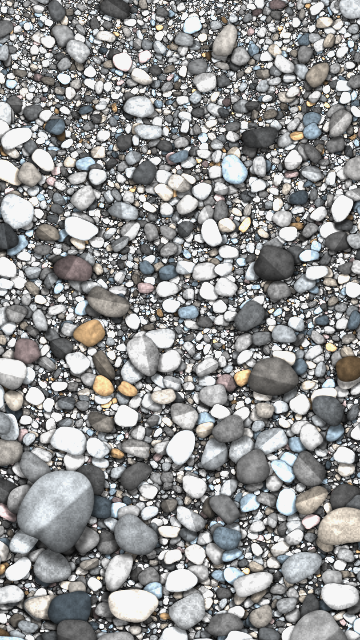
A Shadertoy shader for this texture:

```glsl
// A pebble beach receding upwards: layers of rounded stones, from grit to boulders,
// are scattered on a log-polar grid, which shrinks them towards the top without shear.
// Each stone is a warped superellipse with a domed light, mottling and a contact shadow.

const float VANISH_Y = 2.35;        // height of the vanishing point, in canvas widths
const int   LAYERS = 7;
const float FINEST_GRID = 150.0;    // cells per radian in the grit layer
const float GRID_RATIO = 0.62;      // coarsening from one layer to the next
const float DENSITY[7] = float[7](1.0, 0.9, 0.75, 0.65, 0.62, 0.3, 0.1);
const float TONE_MIN = 0.36;
const float TONE_MAX = 1.48;
const float SHADOW_WIDTH = 0.11;
const float SHADOW_LIGHT = 0.45;
const float GRAIN = 0.42;
const float WHITE_LIMIT = 0.97;
const vec3 GROUND = vec3(0.25, 0.25, 0.255);
const vec3 COOL  = vec3(0.96, 1.0, 1.03);
const vec3 PLAIN = vec3(1.0, 1.0, 1.0);
const vec3 WARM  = vec3(1.06, 1.0, 0.92);
const vec3 OCHRE = vec3(1.12, 0.92, 0.68);
const vec3 ROSE  = vec3(1.06, 0.94, 0.94);
const vec3 SLATE = vec3(0.88, 1.0, 1.09);

vec4 hash4(vec2 p) {
    vec4 q = fract(p.xyxy * vec4(0.1031, 0.1030, 0.0973, 0.1099));
    q += dot(q, q.wzxy + 33.33);
    return fract((q.xxyz + q.yzzw) * q.zywx);
}

float noise(vec2 p) {
    vec2 i = floor(p), f = fract(p);
    f = f * f * (3.0 - 2.0 * f);
    return mix(mix(hash4(i).x, hash4(i + vec2(1, 0)).x, f.x),
               mix(hash4(i + vec2(0, 1)).x, hash4(i + vec2(1, 1)).x, f.x), f.y);
}

vec3 stoneTint(float pick) {
    if (pick > 0.975) return OCHRE;
    if (pick > 0.95) return ROSE;
    if (pick > 0.87) return SLATE;
    return pick < 0.4 ? mix(COOL, PLAIN, pick / 0.4) : mix(PLAIN, WARM, smoothstep(0.6, 0.87, pick));
}

// Paints one stone over col; d is the offset from its centre in cell units
vec3 paintStone(vec3 col, vec2 d, vec4 shape, vec4 look, float size, float toneScale,
                float grain, float pixel) {
    // outline
    float turn = (shape.x + shape.y - 1.0) * 1.5;
    float c = cos(turn), s = sin(turn);
    vec2 axes = size * vec2(1.12, mix(0.62, 1.0, shape.z));
    vec2 w = vec2(c * d.x + s * d.y, c * d.y - s * d.x) / axes;
    float power = mix(2.0, 3.0, shape.w);
    float q = pow(pow(abs(w.x), power) + pow(abs(w.y), power), 1.0 / power);
    float angle = atan(w.y, w.x + 1e-5);
    q *= 1.0 + 0.07 * sin(2.0 * angle + look.x * 40.0) + 0.06 * sin(3.0 * angle + look.y * 50.0)
             + 0.025 * sin(5.0 * angle + look.z * 60.0);
    float edge = (q - 1.0) * axes.y;

    // contact shadow, deeper below the stone
    float shade = smoothstep(0.0, SHADOW_WIDTH, edge + 0.04 * clamp(-d.y / size, -1.0, 1.0));
    col *= mix(SHADOW_LIGHT, 1.0, shade);

    // domed light, brighter upper side, a broken facet on some stones
    float rim = min(q, 1.0);
    float light = mix(0.46, 1.0, sqrt(1.0 - rim * rim * rim));
    light -= 0.2 * rim * rim * clamp(d.y / size, -1.0, 1.0);
    float facet = smoothstep(-0.06, 0.06, dot(w, vec2(cos(look.w * 6.3), sin(look.w * 6.3))) - 0.15);
    light *= 1.0 - 0.28 * facet * step(0.68, look.z);

    // surface mottling
    float mottle = noise(w * 3.5 + look.xy * 90.0) - 0.5;
    float tone = mix(TONE_MIN, TONE_MAX, look.x) * toneScale;
    tone *= 1.0 + 0.3 * mottle + grain * mix(0.5, 1.0, look.w);
    vec3 stone = stoneTint(look.y) * tone * light;
    return mix(col, stone, 1.0 - smoothstep(-0.6 * pixel, 0.6 * pixel, edge));
}

void mainImage(out vec4 fragColor, in vec2 fragCoord) {
    vec2 p = fragCoord / iResolution.x;
    vec2 ray = vec2(p.x - 0.5, VANISH_Y - p.y);
    float reach = length(ray);
    vec2 ground = vec2(atan(ray.x, ray.y), log(reach));

    // fine speckle shared by the sand and the stones
    float grain = GRAIN * (0.6 * noise(p * 270.0) + 0.4 * noise(p * 130.0 + 17.0) - 0.5);
    vec3 col = GROUND * (1.0 + 2.0 * grain);

    float grid = FINEST_GRID;
    for (int k = 0; k < LAYERS; k++) {
        vec2 g = ground * grid + float(k) * 7.3;
        float pixel = grid / (reach * iResolution.x);
        float toneScale = k == LAYERS - 1 ? 0.68 : 1.0;
        // nearer rows are painted last
        for (int j = -1; j <= 1; j++)
        for (int i = -1; i <= 1; i++) {
            vec2 cell = floor(g) + vec2(i, j);
            vec2 seed = cell + float(k) * 131.0 + 400.0;
            vec4 place = hash4(seed);
            float patchy = k > 2 ? 0.65 + 0.7 * noise(cell / grid * 7.0 + 60.0) : 1.0;
            if (place.z > DENSITY[k] * patchy) continue;
            vec2 d = g - cell - 0.5 - (place.xy - 0.5) * 0.55;
            float size = mix(0.3, 0.52, place.w);
            col = paintStone(col, d, hash4(seed + 57.3), hash4(seed + 211.7), size,
                             toneScale, grain, pixel);
        }
        grid *= GRID_RATIO;
    }
    fragColor = vec4(clamp(col, 0.0, WHITE_LIMIT), 1.0);
}
```
